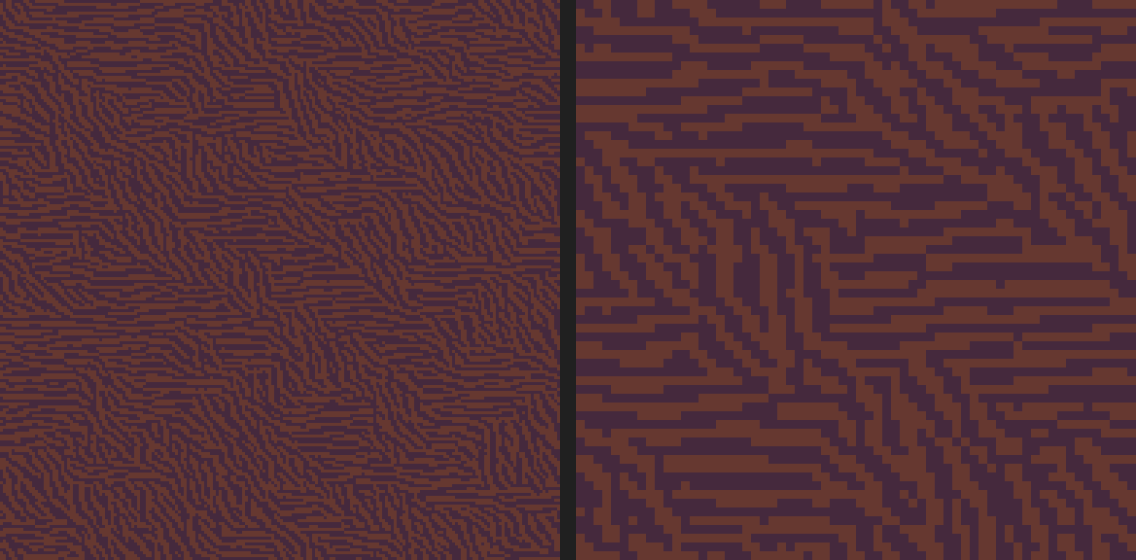
Left: the whole. Right: its middle third, enlarged.
Write a Shadertoy shader that draws this texture.

```glsl
// Blocky two-tone maze of short worm stripes, swinging between level and steep diagonal.

const vec3 PLUM = vec3(0.27, 0.16, 0.24);
const vec3 RUST = vec3(0.40, 0.22, 0.19);

const float BLOCKS = 192.0;               // square blocks along the canvas height
const float KERNEL_RADIUS = 8.0;          // reach of one ripple, in blocks
const int RIPPLES = 6;                    // ripples per kernel tile
const vec2 RIPPLE_SIGMA = vec2(3.3, 2.0); // spread along and across the stripes
const float LEVEL_PERIOD = 3.05;          // stripe spacing in level patches, in blocks
const float STEEP_PERIOD = 3.6;           // stripe spacing in steep patches
const float LEVEL_ANGLE = 0.03;
const float STEEP_ANGLE = -1.08;
const float ANGLE_JITTER = 0.55;
const vec2 PATCH_SIZE = vec2(17.0, 10.0); // size of same-direction patches, in blocks
const float TAU = 6.2831853;

// Integer hash giving three values from 0 to 1
vec3 hash3(ivec3 cell) {
    uvec3 v = uvec3(cell) * 1664525u + 1013904223u;
    v.x += v.y * v.z; v.y += v.z * v.x; v.z += v.x * v.y;
    v ^= v >> 16u;
    v.x += v.y * v.z; v.y += v.z * v.x; v.z += v.x * v.y;
    return vec3(v >> 8u) / 16777216.0;
}

float valueNoise(vec2 p) {
    ivec2 i = ivec2(floor(p));
    vec2 f = fract(p);
    f = f * f * (3.0 - 2.0 * f);
    float a = hash3(ivec3(i, 91)).x;
    float b = hash3(ivec3(i + ivec2(1, 0), 91)).x;
    float c = hash3(ivec3(i + ivec2(0, 1), 91)).x;
    float d = hash3(ivec3(i + ivec2(1, 1), 91)).x;
    return mix(mix(a, b, f.x), mix(c, d, f.x), f.y);
}

// Sum of randomly placed oriented ripples; its sign picks the tone
float stripeField(vec2 p) {
    ivec2 tile = ivec2(floor(p / KERNEL_RADIUS));
    float sum = 0.0;
    for (int y = -1; y <= 1; y++)
    for (int x = -1; x <= 1; x++)
    for (int k = 0; k < RIPPLES; k++) {
        ivec2 neighbour = tile + ivec2(x, y);
        vec3 rnd = hash3(ivec3(neighbour, k));
        vec2 centre = (vec2(neighbour) + rnd.xy) * KERNEL_RADIUS;
        vec2 d = p - centre;
        float window = 1.0 - dot(d, d) / (KERNEL_RADIUS * KERNEL_RADIUS);
        if (window <= 0.0) continue;

        float steep = smoothstep(0.36, 0.66, valueNoise(centre / PATCH_SIZE));
        float angle = mix(LEVEL_ANGLE, STEEP_ANGLE, steep);
        angle += ANGLE_JITTER * (fract(rnd.z * 37.0) - 0.5) * (0.6 + steep);
        vec2 along = vec2(cos(angle), sin(angle));
        vec2 q = vec2(dot(d, along), dot(d, vec2(-along.y, along.x)));
        vec2 s = q / RIPPLE_SIGMA;
        float period = mix(LEVEL_PERIOD, STEEP_PERIOD, steep);
        sum += window * exp(-0.5 * dot(s, s)) * cos(TAU * (q.y / period + rnd.z));
    }
    return sum;
}

void mainImage(out vec4 fragColor, in vec2 fragCoord) {
    // Blocks under the pixel footprint, and how far it reaches into the upper one
    float pixel = BLOCKS / iResolution.y;
    vec2 p = fragCoord * pixel;
    vec2 low = floor(p - 0.5 * pixel);
    vec2 high = floor(p + 0.5 * pixel);
    vec2 cover = min((p + 0.5 * pixel - high) / pixel, 1.0);

    // Area-weighted mix of the hard-edged blocks
    float rust = 0.0;
    for (int i = 0; i < 4; i++) {
        vec2 side = vec2(i & 1, i >> 1);
        vec2 share = mix(1.0 - cover, cover, side);
        float weight = share.x * share.y;
        if (weight > 0.001) {
            rust += weight * step(0.0, stripeField(mix(low, high, side) + 0.5));
        }
    }
    fragColor = vec4(mix(PLUM, RUST, rust), 1.0);
}
```
